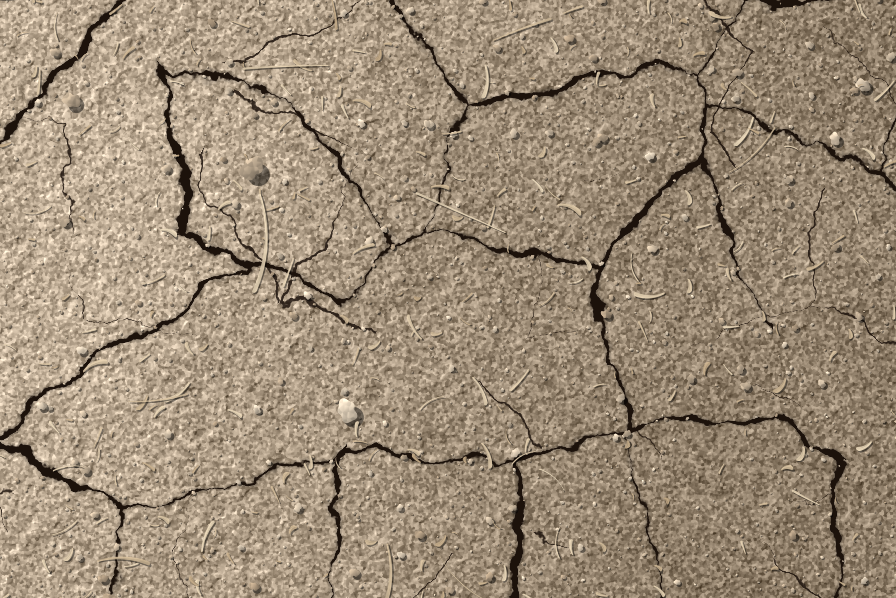
Reproduce this texture procedurally as a Shadertoy shader.

```glsl
const vec2 TO_LIGHT = vec2(-0.7, 0.7);
const vec3 SOIL_DARK = vec3(0.37, 0.31, 0.235);
const vec3 SOIL_LIGHT = vec3(0.86, 0.785, 0.69);
const vec3 CRACK = vec3(0.11, 0.07, 0.045);

vec2 hash2(vec2 p) {
    vec3 q = fract(p.xyx * vec3(0.1031, 0.1030, 0.0973));
    q += dot(q, q.yzx + 33.33);
    return fract((q.xx + q.yz) * q.zy);
}

// Layered sines, each octave turned and doubled
float waves(vec2 p) {
    float sum = 0.0, amp = 0.5;
    for (int i = 0; i < 5; i++) {
        sum += amp * sin(p.x + 1.6 * sin(0.8 * p.y + float(i)));
        p = mat2(1.6, 1.2, -1.2, 1.6) * p + 3.1;
        amp *= 0.55;
    }
    return sum;
}

// Smooth cellular noise: random shades blended around scattered sites
float grains(vec2 p) {
    vec2 cell = floor(p);
    float sum = 0.0, total = 0.0;
    for (int k = 0; k < 9; k++) {
        vec2 id = cell + vec2(k % 3 - 1, k / 3 - 1);
        vec2 d = id + hash2(id) - p;
        float weight = exp(-8.0 * dot(d, d));
        sum += weight * hash2(id + 17.0).x;
        total += weight;
    }
    return sum / total;
}

// Distance to the open cell borders; a share of the borders stays closed
float crackGap(vec2 p, float scale, float closed, float width) {
    p *= scale;
    vec2 cell = floor(p), home = cell, nearest = vec2(9.0);
    for (int k = 0; k < 9; k++) {
        vec2 id = cell + vec2(k % 3 - 1, k / 3 - 1);
        vec2 r = id + hash2(id) - p;
        if (dot(r, r) < dot(nearest, nearest)) { nearest = r; home = id; }
    }
    float gap = 1.0;
    for (int k = 0; k < 25; k++) {
        vec2 id = home + vec2(k % 5 - 2, k / 5 - 2);
        if (id == home) continue;
        vec2 r = id + hash2(id) - p;
        float border = dot(0.5 * (nearest + r), normalize(r - nearest)) / scale;
        float open = hash2(id + home + 91.0).x;
        if (open > closed) gap = min(gap, border - width * (0.3 + 0.9 * open));
    }
    return gap;
}

// Irregular stones, lit from the upper left, with a cast shadow
void addPebbles(inout vec3 col, vec2 p, float scale, float share, float size, float px) {
    vec2 cell = floor(p * scale);
    for (int k = 0; k < 9; k++) {
        vec2 id = cell + vec2(k % 3 - 1, k / 3 - 1);
        vec2 rnd = hash2(id + 5.0);
        if (rnd.x > share) continue;
        vec2 d = p - (id + hash2(id + 41.0)) / scale;
        float radius = size * (0.35 + 0.65 * rnd.y * rnd.y);
        float angle = atan(d.y, d.x);
        float bumpy = 1.0 + 0.2 * sin(2.0 * angle + 40.0 * rnd.y) + 0.1 * sin(5.0 * angle + 90.0 * rnd.y);
        float shadow = length(d + TO_LIGHT * radius * 0.9) - radius;
        col *= 1.0 - 0.5 * smoothstep(px, -px, shadow);
        float lit = 0.86 + 0.2 * dot(d, TO_LIGHT) / radius;
        vec3 stone = mix(vec3(0.74, 0.65, 0.54), vec3(0.98, 0.91, 0.81), hash2(id + 63.0).x) * lit;
        stone *= 0.85 + 0.3 * grains(p * 150.0);
        col = mix(col, stone, smoothstep(px, -px, length(d) - radius * bumpy));
    }
}

// Tapered, slightly bent straw lying in any direction
void addStraw(inout vec3 col, vec2 p, float scale, float share, float size, float px) {
    vec2 cell = floor(p * scale);
    for (int k = 0; k < 9; k++) {
        vec2 id = cell + vec2(k % 3 - 1, k / 3 - 1);
        vec2 rnd = hash2(id + 130.0), shape = hash2(id + 170.0);
        if (rnd.x > share) continue;
        vec2 d = p - (id + hash2(id + 210.0)) / scale;
        vec2 dir = vec2(cos(6.283 * rnd.y), sin(6.283 * rnd.y));
        float halfLength = size * (0.25 + 0.75 * shape.x);
        float along = dot(d, dir);
        d += dir.yx * vec2(-1, 1) * (shape.y - 0.5) * 0.5 * along * along / halfLength;
        float halfWidth = (0.0008 + 0.0024 * shape.y * shape.y) * (1.0 + 0.4 * clamp(along / halfLength, -1.0, 1.0));
        vec2 s = d + TO_LIGHT * 0.0035;
        float stalk = length(d - dir * clamp(dot(d, dir), -halfLength, halfLength)) - halfWidth;
        float shadow = length(s - dir * clamp(dot(s, dir), -halfLength, halfLength)) - halfWidth;
        col *= 1.0 - 0.45 * smoothstep(px, -px, shadow);
        float fibre = 0.88 + 0.2 * grains(vec2(along * 40.0, dot(d, dir.yx * vec2(-1, 1)) * 500.0));
        vec3 straw = mix(vec3(0.76, 0.66, 0.52), vec3(0.93, 0.86, 0.74), shape.x) * fibre;
        col = mix(col, straw, 0.9 * smoothstep(px, -px, stalk));
    }
}

void mainImage(out vec4 fragColor, in vec2 fragCoord) {
    vec2 p = fragCoord / iResolution.y;
    float px = 0.65 / iResolution.y;

    // Soil: paler and rougher to the left, with lit relief and fine grain
    float left = smoothstep(1.2, 0.15, p.x + 0.25 * (0.5 - p.y));
    float tone = mix(0.4, 0.73, left) + 0.08 * waves(p * 6.0 + 2.0);
    vec2 lean = p + TO_LIGHT * 0.006, nudge = p + TO_LIGHT * 0.003;
    tone += mix(0.12, 0.42, left) * (grains(p * 38.0) - grains(lean * 38.0));
    tone += 0.16 * (waves(p * 25.0) - waves(lean * 25.0));
    tone += mix(0.4, 0.6, left) * (grains(p * 110.0) - grains(nudge * 110.0));
    tone += 0.12 * (grains(p * 75.0) - 0.5) + 0.65 * (grains(p * 230.0) - 0.5);
    vec3 col = mix(SOIL_DARK, SOIL_LIGHT, tone);

    // Cracks: uneven main network and hairline branches
    vec2 q = p + 0.04 * vec2(waves(p * 4.0), waves(p * 4.0 + 7.0));
    q += 0.011 * vec2(waves(p * 42.0), waves(p * 42.0 + 9.0));
    float ragged = 0.7 + 0.6 * waves(p * 9.0) + 0.5 * waves(p * 60.0);
    float gap = crackGap(q + 3.0, 3.1, 0.2, 0.0053 * max(ragged, 0.12));
    float hairline = crackGap(q + 8.0, 5.0, 0.68, 0.0017 * (0.5 + 1.3 * waves(p * 7.0 + 4.0)));
    col *= 1.0 - 0.2 * smoothstep(0.006, 0.0, gap);
    col = mix(col, CRACK, 0.85 * smoothstep(px, -px, hairline));
    col = mix(col, CRACK, smoothstep(px, -px, gap));

    // Loose litter, from specks to stones and long stalks
    addPebbles(col, p + 9.0, 50.0, 0.35, 0.0034, px);
    addPebbles(col, p, 22.0, 0.35, 0.0075, px);
    addPebbles(col, p + 5.0, 5.0, 0.25, 0.02, px);
    addStraw(col, p + 4.0, 22.0, 0.25, 0.012, px);
    addStraw(col, p, 12.0, 0.35, 0.027, px);
    addStraw(col, p + 2.0, 4.0, 0.6, 0.085, px);

    fragColor = vec4(clamp(col, 0.0, 1.0), 1.0);
}
```
